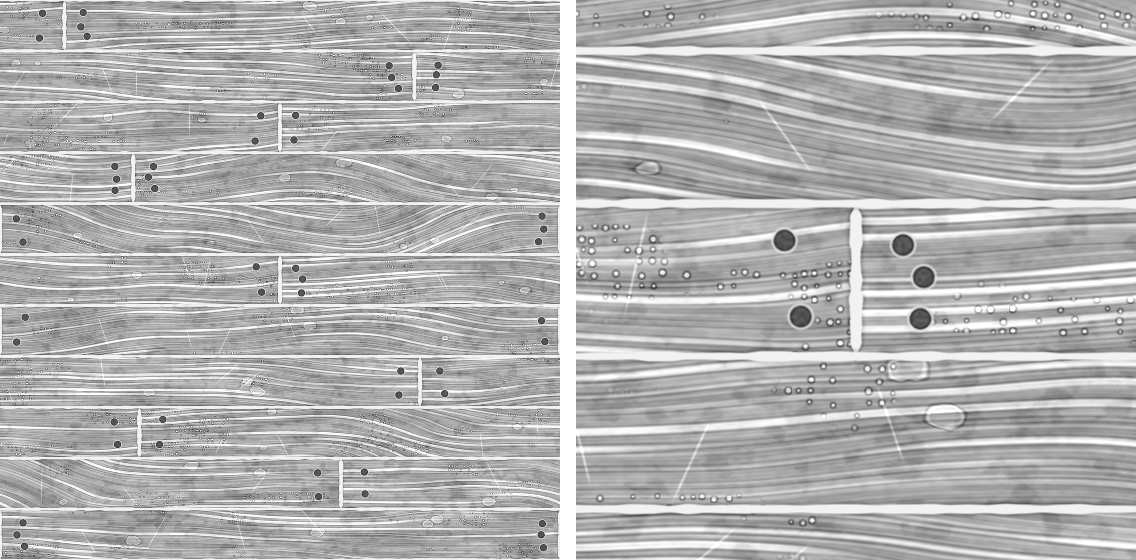
Left, the full canvas; right, a detail of the centre.
Write a three.js fragment shader that draws this texture map.

```glsl
// Weathered pale grey floorboards with curved grain, nails, scratches and bright gaps
varying vec2 vUv;

const float ROWS = 11.0;
const float FEATHER = 0.0008;
const float GAP_TONE = 0.95;
const float NAIL_TONE = 0.33;

float hash(vec2 p) {
  return fract(sin(dot(p, vec2(127.1, 311.7))) * 43758.5453);
}

float noise(vec2 p) {
  vec2 i = floor(p), f = fract(p);
  f = f * f * (3.0 - 2.0 * f);
  return mix(mix(hash(i), hash(i + vec2(1.0, 0.0)), f.x),
             mix(hash(i + vec2(0.0, 1.0)), hash(i + 1.0), f.x), f.y);
}

float fbm(vec2 p) {
  float sum = 0.0, gain = 0.5;
  for (int i = 0; i < 4; i++) {
    sum += gain * noise(p);
    p = p * 2.03 + 17.0;
    gain *= 0.5;
  }
  return sum / 0.9375;
}

float stroke(float d, float halfWidth) {
  return 1.0 - smoothstep(halfWidth - FEATHER, halfWidth + FEATHER, abs(d));
}

// Where the board of each row ends, rows counted from the bottom
float jointX(float row) {
  vec4 group = row < 4.0 ? vec4(0.0, 0.609, 0.249, 0.75)
             : row < 8.0 ? vec4(0.0, 0.5, 0.0, 0.238)
                         : vec4(0.5, 0.74, 0.115, 0.0);
  float k = mod(row, 4.0);
  return k < 0.5 ? group.x : k < 1.5 ? group.y : k < 2.5 ? group.z : group.w;
}

// Level curves of this field are the grain lines
float grainField(vec2 p, float seed) {
  float bend = mix(0.04, 0.17, hash(vec2(seed, 3.0)));
  float swell = noise(vec2(p.x * 3.2 + seed * 7.0, seed + 40.0));
  float fan = 0.75 + 0.5 * noise(vec2(p.x * 4.0, seed + 20.0));
  return p.y * fan + bend * swell + 0.008 * noise(p * vec2(9.0, 35.0) + seed * 13.0);
}

// Bright ridges with dark flanks that swell and fade along the board
float veins(float x, float v, float slope, float seed, float spacing, float width) {
  float cell = floor(v / spacing);
  float center = (cell + 0.35 + 0.3 * hash(vec2(cell, seed))) * spacing;
  float d = (v - center) / slope;
  float strength = smoothstep(0.2, 0.8, noise(vec2(x * 5.0 + cell * 3.7, cell + seed * 17.0)));
  float w = width * (0.35 + strength);
  return stroke(d, w) * strength - 0.4 * stroke(abs(d) - w - 0.0012, 0.0005);
}

float scratches(vec2 p, float seed) {
  float mark = 0.0;
  for (int i = 0; i < 4; i++) {
    vec2 id = vec2(float(i) + 5.0, seed);
    vec2 q = p - vec2(0.08 + 0.84 * hash(id), 0.05 * (hash(id + 30.0) - 0.5));
    float angle = mix(0.7, 2.4, hash(id + 60.0));
    vec2 dir = vec2(cos(angle), sin(angle));
    float reach = mix(0.015, 0.05, hash(id + 90.0));
    float along = 1.0 - smoothstep(reach * 0.5, reach, abs(dot(q, dir)));
    mark = max(mark, along * stroke(q.x * dir.y - q.y * dir.x, 0.0007));
  }
  return mark;
}

// Small raised blobs with a pale rim
float blisters(vec2 p, float seed) {
  float relief = 0.0;
  for (int i = 0; i < 4; i++) {
    vec2 id = vec2(float(i) + 11.0, seed + 70.0);
    vec2 q = p - vec2(0.06 + 0.88 * hash(id), 0.08 * (hash(id + 20.0) - 0.5));
    float radius = mix(0.003, 0.009, hash(id + 40.0));
    float d = length(q * vec2(0.75, 1.2)) - radius + 0.004 * (noise(p * 160.0) - 0.5);
    relief += 0.2 * stroke(d, 0.0008) - 0.14 * stroke(d - 0.0018, 0.0006);
    relief += 0.09 * (1.0 - smoothstep(-0.002, 0.0, d));
  }
  return relief;
}

float pits(vec2 p, float seed) {
  vec2 cell = floor(p / 0.007);
  vec2 id = cell + seed * 19.0;
  vec2 q = p - (cell + 0.3 + 0.4 * vec2(hash(id), hash(id + 7.0))) * 0.007;
  float cluster = smoothstep(0.7, 0.8, noise(p * vec2(14.0, 40.0) + seed * 23.0));
  float radius = mix(0.0007, 0.0018, hash(id + 15.0));
  float d = length(q) - radius;
  float shown = cluster * step(0.5, hash(id + 25.0));
  return shown * (0.28 * (1.0 - smoothstep(-FEATHER, 0.0, d)) - 0.25 * stroke(d - 0.0005, 0.0005));
}

float drawNails(float tone, vec2 p, float seed) {
  for (int i = 0; i < 6; i++) {
    float side = i < 3 ? -1.0 : 1.0;
    float slot = mod(float(i), 3.0) - 1.0;
    vec2 id = vec2(float(i), seed + 110.0);
    float shown = max(abs(slot), step(0.7, hash(id + 9.0)));
    vec2 at = vec2(side * (0.025 + 0.022 * hash(id)), slot * 0.021 + 0.007 * (hash(id + 5.0) - 0.5));
    float d = length(p - at) - 0.0064;
    tone = mix(tone, 0.88, shown * 0.8 * stroke(d - 0.0009, 0.0007));
    float iron = NAIL_TONE + 0.1 * (noise(p * 500.0) - 0.5) - 0.1 * stroke(d + 0.0008, 0.0006);
    tone = mix(tone, iron, shown * (1.0 - smoothstep(-FEATHER, FEATHER, d)));
  }
  return tone;
}

// Bright filler with a thin shadow along each side
float drawGap(float tone, float d, float halfWidth) {
  tone -= 0.13 * (1.0 - smoothstep(halfWidth, halfWidth + 0.003, abs(d)));
  return mix(tone, GAP_TONE, stroke(d, halfWidth));
}

void main() {
  float row = min(floor(vUv.y * ROWS), ROWS - 1.0);
  float y = (vUv.y * ROWS - row - 0.5) / ROWS;
  float fromJoint = vUv.x - jointX(row);
  vec2 board = vec2(fract(fromJoint), y);
  vec2 nearJoint = vec2(fract(fromJoint + 0.5) - 0.5, y);

  // Wood body
  float v = grainField(board, row);
  vec2 grad = vec2(grainField(board + vec2(0.001, 0.0), row), grainField(board + vec2(0.0, 0.001), row)) - v;
  float slope = max(length(grad) / 0.001, 0.3);
  float tone = 0.54 + 0.28 * fbm(vec2(board.x * 14.0, v * 120.0) + row * 31.0);
  tone += 0.1 * (fbm(board * vec2(7.0, 22.0) + row * 11.0) - 0.5);
  tone -= 0.08 * smoothstep(0.54, 0.72, fbm(board * vec2(60.0, 90.0) + row * 5.0));
  tone += 0.05 * (noise(board * vec2(220.0, 420.0)) - 0.5);

  // Grain and wear
  tone += 0.27 * veins(board.x, v, slope, row, 0.0115, 0.0014);
  tone += 0.11 * veins(board.x, v, slope, row + 50.0, 0.0043, 0.0005);
  tone += 0.2 * scratches(board, row) + blisters(board, row) + pits(board, row);
  tone = drawNails(tone, nearJoint, row);

  // Gaps between boards
  float jointWidth = 0.0026 + 0.0018 * noise(vec2(row * 9.0, y * 180.0));
  jointWidth *= 1.0 - 0.7 * smoothstep(0.036, 0.045, abs(y));
  tone = drawGap(tone, nearJoint.x, jointWidth);
  float seamWidth = 0.0018 + 0.0014 * noise(vec2(vUv.x * 90.0, floor(vUv.y * ROWS + 0.5)));
  tone = drawGap(tone, 0.5 / ROWS - abs(y), seamWidth);

  gl_FragColor = vec4(vec3(clamp(tone, 0.0, 1.0)), 1.0);
}
```
